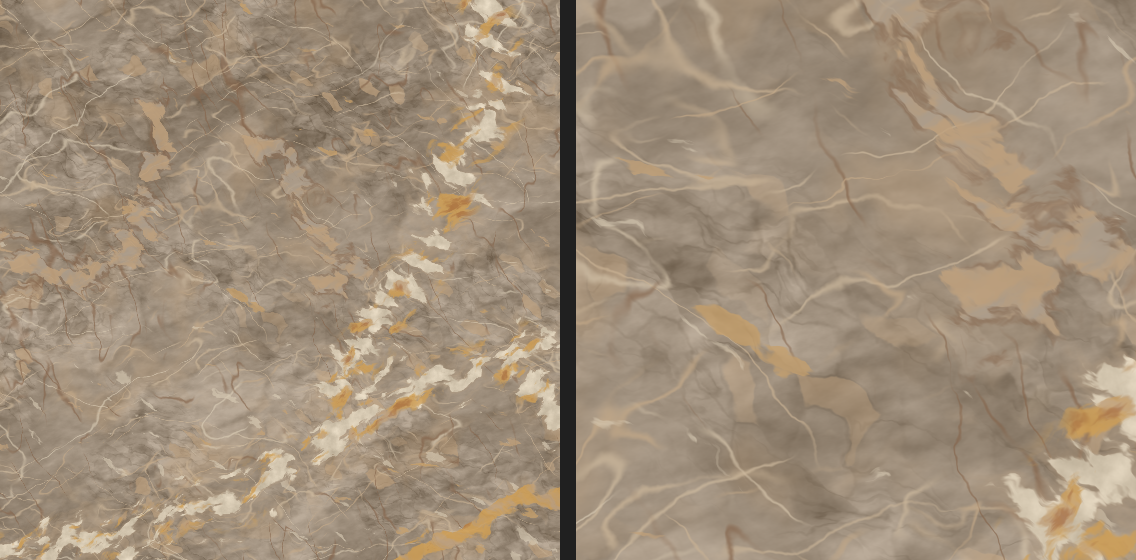
Left: the whole. Right: its middle third, enlarged.
Write a Shadertoy shader that draws this texture.

```glsl
#define WARP .06
#define CRINKLE .014
#define CLAST_SCALE 8.
#define CLAST_TONE .46
#define GRAIN .85
#define HAIR_WIDTH .0026
#define HAIR_STRENGTH .65
#define SHARD_BREAKUP 3.
#define FLECK_LEVEL .33

const vec3 DARK = vec3(.48, .42, .35), LIGHT = vec3(.68, .62, .55);
const vec3 CREAM = vec3(.85, .8, .71), TAN = vec3(.75, .63, .49);
const vec3 GOLD = vec3(.81, .62, .33), RUST = vec3(.6, .35, .2);

// Courses of the main veins
const vec2 DIAGONAL[6] = vec2[6](vec2(-.04, 0), vec2(.26, .05), vec2(.43, .115),
  vec2(.59, .225), vec2(.73, .31), vec2(.84, .35));
const vec2 FORK[6] = vec2[6](vec2(1.06, .21), vec2(.97, .27), vec2(.9, .33),
  vec2(.84, .35), vec2(.92, .385), vec2(1.05, .4));
const vec2 COLUMN[6] = vec2[6](vec2(.86, 1.03), vec2(.89, .91), vec2(.88, .82),
  vec2(.81, .69), vec2(.75, .51), vec2(.6, .3));
const vec2 OCHRE[6] = vec2[6](vec2(.7, -.03), vec2(.78, .02), vec2(.86, .06),
  vec2(.92, .095), vec2(.97, .105), vec2(1.05, .115));
const vec2 ELBOW[6] = vec2[6](vec2(-.03, .59), vec2(.06, .5), vec2(.13, .49),
  vec2(.23, .52), vec2(.255, .65), vec2(.275, .8));
const vec2 CENTRE[6] = vec2[6](vec2(.46, .73), vec2(.52, .71), vec2(.55, .64),
  vec2(.59, .56), vec2(.63, .51), vec2(.55, .48));

vec2 hash2(vec2 p) {
  vec3 q = fract(p.xyx * vec3(.1031, .103, .0973));
  q += dot(q, q.yzx + 33.33);
  return fract((q.xx + q.yz) * q.zy);
}

float corner(vec2 cell, vec2 d) { return dot(hash2(cell) * 2. - 1., d); }

float noise(vec2 p) {
  vec2 i = floor(p), f = fract(p), u = f * f * (3. - 2. * f), e = vec2(1, 0);
  return 1.4 * mix(mix(corner(i, f), corner(i + e, f - e), u.x),
    mix(corner(i + e.yx, f - e.yx), corner(i + 1., f - 1.), u.x), u.y);
}

float fbm(vec2 p) {
  float sum = 0., amp = .5;
  for (int k = 0; k < 5; k++) {
    sum += amp * noise(p);
    p = mat2(1.6, 1.2, -1.2, 1.6) * p + 7.3;
    amp *= .52;
  }
  return sum;
}

float rise(float width, float x) { return smoothstep(0., width, x); }

vec2 turn(vec2 p, float a) { return mat2(cos(a), -sin(a), sin(a), cos(a)) * p; }

// Noise drawn out along an angle
float streak(vec2 p, float angle, float along, float across) {
  return fbm(turn(p, angle) * vec2(along, across) + across);
}

// Broken stone: border gap, then two random values of the piece
vec3 clasts(vec2 p) {
  vec2 base = floor(p), id = base;
  float near = 9., next = 9.;
  for (int k = 0; k < 9; k++) {
    vec2 cell = base + vec2(k % 3 - 1, k / 3 - 1);
    float d = length(cell + hash2(cell) - p);
    if (d < near) { next = near; near = d; id = cell; }
    else next = min(next, d);
  }
  return vec3(next - near, hash2(id + 41.));
}

// 1 on the course, 0 at its half width, negative outside
float path(vec2 p, vec2 pts[6], float halfWidth) {
  float d = 3.;
  for (int k = 0; k < 5; k++) {
    vec2 a = p - pts[k], b = pts[k + 1] - pts[k];
    d = min(d, length(a - b * clamp(dot(a, b) / dot(b, b), 0., 1.)));
  }
  return max(1. - d / halfWidth, -3.);
}

void mainImage(out vec4 fragColor, in vec2 fragCoord) {
  vec2 uv = fragCoord / iResolution.y;
  vec2 p = uv + WARP * vec2(fbm(uv * 5.), fbm(uv * 5. + 19.))
    + CRINKLE * vec2(fbm(uv * 24. + 3.), fbm(uv * 24. + 31.));

  // Ground: cloudy tone, grain and cracks
  float rubble = smoothstep(-.2, .2, fbm(p * 4. + 50.));
  float tone = .69 - .14 * smoothstep(.4, 1., uv.y) + .5 * fbm(p * vec2(3, 5));
  tone += .6 * streak(p, .35, 9., 24.) + GRAIN * mix(.5, 1., rubble) * streak(uv, .2, 40., 75.);
  tone -= .3 * rubble * (1. - rise(.05, abs(streak(p, -.3, 11., 27.))));

  // Clasts of three sizes, a few of them tan
  float tanPiece = 0.;
  for (int k = 0; k < 3; k++) {
    float n = float(k), show = k == 0 ? 1. : rubble;
    vec3 piece = clasts(turn(p, .35 - .5 * n) * CLAST_SCALE * pow(2.2, n) * vec2(.7, 1.3) + n * 13.);
    float body = rise(.14, piece.x);
    tone += show * (CLAST_TONE * (piece.y - .5) * body - .12 * (1. - body));
    if (k > 0) tanPiece = max(tanPiece, show * body * smoothstep(.9, .96, piece.z));
  }
  vec3 col = mix(DARK, LIGHT, clamp(tone, -.3, 1.25));
  col = mix(col, TAN, max(.35 * rise(.35, fbm(p * 8. + 70.)), .65 * tanPiece));

  // Hairline veins in several directions, some dark
  for (int k = 0; k < 9; k++) {
    float n = float(k), scale = 4. + 1.4 * n;
    vec2 q = turn(mix(uv, p, .7), .5 - .55 * mod(n, 4.)) * vec2(.5, 1.6) * scale + n * 17.;
    float gap = abs(noise(q) + .12 * noise(q * 3.1)) / scale;
    float gate = rise(.3, noise(q * .9 + 40.) + .4 * noise(uv * 28. + n));
    vec3 tint = k % 4 == 3 ? mix(DARK, RUST, .35) : mix(CREAM, TAN, .1 * n);
    col = mix(col, tint, HAIR_STRENGTH * gate * (1. - rise(HAIR_WIDTH, gap)));
  }

  // Scattered pale and tan flecks
  float fleck = streak(p, 1., 42., 15.) + .1 * smoothstep(.6, .2, uv.y);
  float chip = streak(p, -.3, 12., 34.);
  col = mix(col, CREAM, .6 * rise(.08, fleck - FLECK_LEVEL - .04));
  col = mix(col, mix(TAN, GOLD, rubble * .5), .75 * rise(.06, chip - FLECK_LEVEL));

  // Tan veins with dark rims
  float shard = streak(p, .5, 17., 42.), cross = streak(p, -.6, 15., 40.);
  float tanVein = .7 * max(path(p, ELBOW, .028), path(p, CENTRE, .024)) + 2.2 * cross - .2;
  float rim = rise(.25, tanVein + .25) * (1. - rise(.25, tanVein));
  col = mix(col, mix(TAN, LIGHT, smoothstep(-.15, .2, shard)), .85 * rise(.2, tanVein));
  col = mix(col, mix(DARK, RUST, .35), .5 * rim * smoothstep(-.15, .1, shard));

  // Cream veins split into shards, stained gold and rust
  float sloped = max(path(p, DIAGONAL, .034), path(p, FORK, .03));
  float upright = path(p, COLUMN, .041), stain = streak(p, .6, 16., 36.);
  float creamVein = max(.7 * sloped + SHARD_BREAKUP * shard, .7 * upright + SHARD_BREAKUP * cross) - .4;
  col = mix(col, mix(LIGHT, TAN, .5), .5 * smoothstep(-.8, .3, creamVein));
  col = mix(col, CREAM + .2 * fbm(uv * 50.), .92 * rise(.3, creamVein));
  float goldVein = smoothstep(-.6, .3, max(sloped, upright)) * smoothstep(.08, .22, stain);
  goldVein = max(goldVein, rise(.3, path(p, OCHRE, .016) + 2. * shard));
  col = mix(col, mix(GOLD, TAN, smoothstep(-.1, .3, cross)), .85 * goldVein);
  col = mix(col, RUST, .5 * goldVein * smoothstep(.26, .42, stain));

  fragColor = vec4(clamp(col, 0., 1.), 1);
}
```
